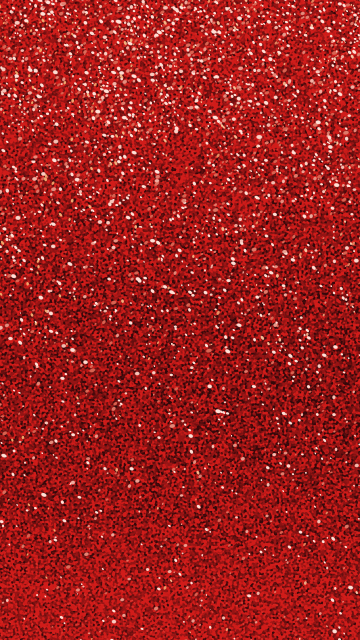
Write a Shadertoy shader that draws this texture.

```glsl
// Red glitter: fine flakes whose tones run into each other as ragged red grains
// and dark winding gaps, under a soft vertical light, with pale sparkles that
// crowd the top. Lengths are in canvas widths; four samples smooth each pixel.

const float FLAKES = 172.0;        // flakes across the width
const float SPARKLES = 92.0;       // sparkle cells across the width
const float FLAKE_EDGE = 6.5;      // sharpness of the border between flakes
const float EVENNESS = 0.6;        // how far each flake opposes its neighbours
const float CLUMPS = 30.0;         // patches of similar flakes across the width
const float CLUMP_GAIN = 0.10;     // tone shift of a patch
const float TONE_GAIN = 1.5;       // contrast between flakes
const float TONE_BASE = 0.52;
const float SPARKLE_MIN = 0.24;    // sparkle radius, in cells
const float SPARKLE_MAX = 0.56;

const vec3 SHADOW  = vec3(0.20, 0.03, 0.04);
const vec3 WINE    = vec3(0.42, 0.06, 0.06);
const vec3 CRIMSON = vec3(0.59, 0.08, 0.08);
const vec3 SCARLET = vec3(0.82, 0.11, 0.10);
const vec3 CORAL   = vec3(0.85, 0.38, 0.31);
const vec3 PALE    = vec3(1.00, 0.88, 0.84);
const vec3 GOLD    = vec3(0.94, 0.64, 0.40);

// Integer hash of a cell and a layer number, three values in 0..1
vec3 hash3(vec2 cell, int layer) {
    uvec3 v = uvec3(ivec3(ivec2(cell), layer) + 4096);
    v = v * 1664525u + 1013904223u;
    v.x += v.y * v.z; v.y += v.z * v.x; v.z += v.x * v.y;
    v ^= v >> 16u;
    v.x += v.y * v.z; v.y += v.z * v.x; v.z += v.x * v.y;
    return vec3(v >> 8u) / 16777216.0;
}

float valueNoise(vec2 p, int layer) {
    vec2 i = floor(p), f = fract(p);
    f = f * f * (3.0 - 2.0 * f);
    float low = mix(hash3(i, layer).x, hash3(i + vec2(1, 0), layer).x, f.x);
    float high = mix(hash3(i + vec2(0, 1), layer).x, hash3(i + vec2(1, 1), layer).x, f.x);
    return mix(low, high, f.y);
}

// Soft Voronoi tone around zero, less a wider mean that keeps patches small
float flakeTone(vec2 p) {
    vec2 cell = floor(p);
    vec2 near = vec2(0.0), wide = vec2(0.0);
    for (int y = -1; y <= 1; y++)
    for (int x = -1; x <= 1; x++) {
        vec2 c = cell + vec2(x, y);
        vec3 h = hash3(c, 1);
        vec2 d = c + h.xy - p;
        float dist = dot(d, d);
        vec2 tone = vec2(h.z - 0.5, 1.0);
        near += tone * exp(-FLAKE_EDGE * dist);
        wide += tone * exp(-dist);
    }
    return near.x / near.y - EVENNESS * wide.x / wide.y;
}

// Broad light: bright at the top, dim below the middle, lifting at the foot
float lightShift(vec2 uv) {
    float top = smoothstep(0.45, 1.0, uv.y);
    float foot = 1.0 - smoothstep(0.0, 0.25, uv.y);
    float dim = exp(-pow((uv.y - 0.4) / 0.22, 2.0)) * mix(0.5, 1.0, uv.x);
    return 0.11 * top + 0.11 * foot - 0.10 * dim;
}

vec3 flakeColour(float tone) {
    vec3 c = mix(SHADOW, WINE, smoothstep(0.04, 0.24, tone));
    c = mix(c, CRIMSON, smoothstep(0.26, 0.48, tone));
    c = mix(c, SCARLET, smoothstep(0.54, 0.78, tone));
    return mix(c, CORAL, 0.45 * smoothstep(1.05, 1.25, tone));
}

// Adds the sparkles of the neighbouring cells
vec3 addSparkles(vec3 colour, vec2 p, vec2 uv) {
    float chance = 0.05 + 0.09 * smoothstep(0.1, 0.6, uv.y)
                 + 0.30 * smoothstep(0.5, 1.0, uv.y);
    chance *= 0.4 + 1.2 * valueNoise(p / 7.0, 4);
    vec2 cell = floor(p);
    for (int y = -1; y <= 1; y++)
    for (int x = -1; x <= 1; x++) {
        vec2 c = cell + vec2(x, y);
        vec3 place = hash3(c, 2);
        if (place.z > chance) continue;
        vec3 look = hash3(c, 3);
        vec2 d = p - c - place.xy;
        d.x += (look.y - 0.5) * d.y;
        d.x *= mix(0.7, 1.4, look.z);
        float radius = mix(SPARKLE_MIN, SPARKLE_MAX, look.x * look.x);
        float cover = 1.0 - smoothstep(radius * 0.7, radius * 1.15, length(d));
        vec3 tint = mix(CORAL, PALE, smoothstep(0.1, 0.65, look.y));
        tint = mix(tint, GOLD, step(0.88, look.z) * (1.0 - 0.6 * uv.x));
        colour = mix(colour, tint, cover);
    }
    return colour;
}

vec3 glitter(vec2 p, vec2 uv) {
    float clump = valueNoise(p * CLUMPS, 5) - 0.5;
    float tone = TONE_BASE + flakeTone(p * FLAKES) * TONE_GAIN;
    tone += CLUMP_GAIN * clump + lightShift(uv);
    return addSparkles(flakeColour(tone), p * SPARKLES, uv);
}

void mainImage(out vec4 fragColor, in vec2 fragCoord) {
    vec3 sum = vec3(0.0);
    for (int i = 0; i < 4; i++) {
        vec2 offset = vec2(i % 2, i / 2) * 0.5 - 0.25;
        vec2 pixel = fragCoord + offset;
        sum += glitter(pixel / iResolution.x, pixel / iResolution.xy);
    }
    fragColor = vec4(sum / 4.0, 1.0);
}
```
